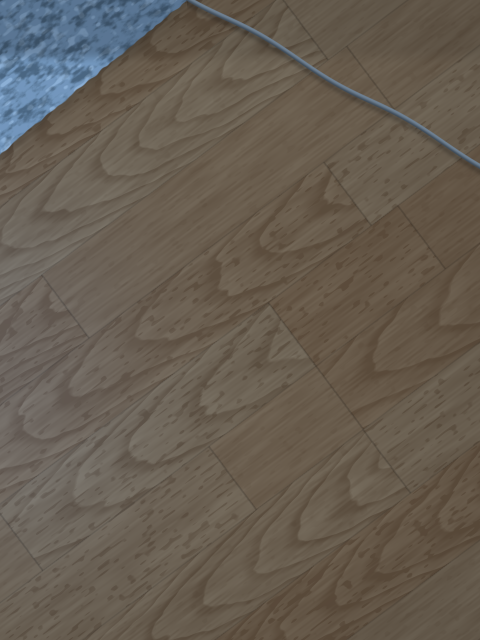
This texture is drawn by a Shadertoy shader. Its source:

```glsl
// Dim three-strip beech laminate floor laid diagonally, with a blue rug corner and a thin cable.

float hash(vec2 p) {
    vec3 h = fract(p.xyx * vec3(0.1031, 0.103, 0.0973));
    h += dot(h, h.yzx + 33.33);
    return fract((h.x + h.y) * h.z);
}

float noise(vec2 p) {
    vec2 i = floor(p), f = fract(p);
    f = f * f * (3.0 - 2.0 * f);
    return mix(mix(hash(i), hash(i + vec2(1, 0)), f.x),
               mix(hash(i + vec2(0, 1)), hash(i + vec2(1, 1)), f.x), f.y);
}

float fbm(vec2 p) {
    float sum = 0.0, amp = 0.5;
    for (int i = 0; i < 4; i++) {
        sum += amp * noise(p);
        p = p * 2.03 + 17.3;
        amp *= 0.5;
    }
    return sum;
}

// Per strip: up to three end joints, then a bit mask of planks with arched grain
const vec4 strips[9] = vec4[9](
    vec4(9, 9, 9, 1), vec4(0.472, 9, 9, 1), vec4(-0.274, 0.52, 9, 1),
    vec4(0.337, 9, 9, 1), vec4(-0.642, 0.069, 0.406, 2), vec4(-0.21, 0.069, 9, 4),
    vec4(0.068, 9, 9, 1), vec4(9, 9, 9, 1), vec4(9, 9, 9, 0));

vec3 woodColor(vec2 q) {
    // x runs along the planks, y across them
    vec2 g = vec2(0.8 * q.x - 0.6 * q.y, 0.6 * q.x + 0.8 * q.y);
    float across = (g.y - 0.84) / 0.165;
    float row = floor(across);
    float side = fract(across) - 0.5;
    vec4 strip = strips[int(clamp(row + 4.0, 0.0, 8.0))];
    vec3 passed = step(strip.xyz, vec3(g.x));
    float cell = passed.x + passed.y + passed.z;
    vec2 id = vec2(row + 31.0, cell * 7.0 + 5.0);
    float tint = hash(id);
    vec2 s = g + 9.0 * vec2(hash(id + 3.1), hash(id + 8.7));

    // Fine streaks and broad bands stretched along the plank
    float tone = 0.53 + 0.34 * (tint - 0.5);
    tone += 0.50 * (fbm(s * vec2(5, 42)) - 0.47);
    tone += 0.34 * (noise(s * vec2(16, 240)) - 0.5);

    // Nested arches with one crisp dark edge
    if (((int(strip.w) >> int(cell)) & 1) == 1) {
        float v = (side + 0.25 * (hash(id + 5.5) - 0.5)) * 0.165;
        float t = g.x - 36.0 * v * v + 0.16 * (fbm(s * vec2(5, 17)) - 0.5);
        float ring = fract((t + 0.19) / mix(0.11, 0.19, hash(id + 1.7)));
        float edge = smoothstep(0.55, 0.94, ring) * (1.0 - smoothstep(0.95, 1.0, ring));
        float inner = 1.0 - smoothstep(0.0, 0.35, ring);
        tone += 0.12 * inner - 0.50 * edge * (0.6 + 0.4 * noise(s * 9.0));
    }

    // Short pores, densest on the plain planks
    float pore = smoothstep(0.70, 0.86, noise(s * vec2(52, 190)));
    tone -= pore * mix(0.12, 0.42, step(0.55, hash(id + 2.3)));

    vec3 color = mix(vec3(0.35, 0.295, 0.235), vec3(0.465, 0.425, 0.365), clamp(tone, 0.0, 1.0));
    color += vec3(0.012, -0.002, -0.010) * (0.5 - tint);

    // Joints between strips and at plank ends
    float longGap = (0.5 - abs(side)) * 0.165;
    vec3 ends = abs(strip.xyz - g.x);
    float endGap = min(ends.x, min(ends.y, ends.z));
    color *= 1.0 - 0.11 * (1.0 - smoothstep(0.0005, 0.0025, longGap));
    color *= 1.0 - 0.16 * (1.0 - smoothstep(0.0005, 0.0030, endGap));
    return color;
}

vec3 rugColor(vec2 q) {
    vec2 g = vec2(0.8 * q.x - 0.6 * q.y, 0.6 * q.x + 0.8 * q.y);
    float pile = fbm(g * vec2(38, 70)) + 0.35 * (noise(g * vec2(90, 190)) - 0.5);
    vec3 color = mix(vec3(0.29, 0.40, 0.51), vec3(0.45, 0.59, 0.74), smoothstep(0.18, 0.62, pile));
    color += 0.10 * smoothstep(0.62, 0.85, noise(g * vec2(60, 110) + 4.0));
    return color * mix(0.78, 1.0, smoothstep(0.105, 0.135, q.y));
}

vec3 scene(vec2 q) {
    vec3 color = woodColor(q);

    // Cool sheen on the left, dimmer top band and right side
    vec2 d = (q - vec2(0.0, 0.80)) / vec2(0.32, 0.42);
    color = mix(color, color + vec3(0.025, 0.05, 0.09), exp(-dot(d, d)));
    color *= mix(0.92, 1.0, smoothstep(0.10, 0.14, q.y));
    color *= 1.02 - 0.06 * smoothstep(0.5, 1.1, q.x) - 0.05 * smoothstep(1.0, 1.35, q.y);

    // Rug corner with a soft shadow along its ragged edge
    float rug = dot(q, vec2(0.636, 0.773)) - 0.248 + 0.005 * (noise(q * 70.0) - 0.5);
    color *= 1.0 - 0.22 * exp(-max(rug, 0.0) * 70.0);
    color = mix(rugColor(q), color, smoothstep(-0.0015, 0.0015, rug));

    // Cable and its shadow
    float wave = sin(10.4 * (q.x - 0.396));
    float cable = (q.y - 0.574 * (q.x - 0.396) + 0.011 * wave * wave) * 0.867;
    color *= 1.0 - 0.20 * exp(-pow((cable - 0.009) / 0.007, 2.0)) * step(0.39, q.x);
    vec3 sheath = mix(vec3(0.43, 0.50, 0.57), vec3(0.24, 0.29, 0.34), smoothstep(-0.003, 0.005, cable));
    float body = 1.0 - smoothstep(0.0040, 0.0060, abs(cable));
    return mix(color, sheath, body * step(0.385, q.x));
}

void mainImage(out vec4 fragColor, in vec2 fragCoord) {
    // Four samples per pixel smooth every edge
    vec3 sum = vec3(0);
    for (int i = 0; i < 4; i++) {
        vec2 p = fragCoord + vec2(i & 1, i >> 1) * 0.5 - 0.25;
        sum += scene(vec2(p.x, iResolution.y - p.y) / iResolution.x);
    }
    fragColor = vec4(sum / 4.0, 1.0);
}
```
